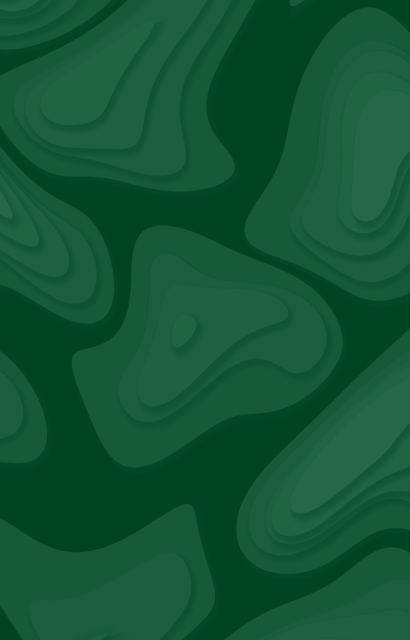
Reproduce this background procedurally as a Shadertoy shader.

```glsl
#define CELLS 1.55           // islands across the canvas width
#define JITTER 0.6           // scatter of the island centres
#define FALLOFF 6.5          // higher values give tighter corners
#define SHORE 0.76           // height of the lowest sheet
#define STEP 0.72            // height between sheets
#define LAYERS 5
#define SHADOW_SHIFT vec2(0.007, -0.010)
#define SHADOW_BLUR 0.017
#define SHADOW_ALPHA 0.50
#define GROUND vec3(0.000, 0.265, 0.141)
#define SHEET vec3(0.092, 0.352, 0.229)
#define SHADE vec3(0.020, 0.292, 0.168)

vec2 hash2(vec2 cell) {
    vec2 q = vec2(dot(cell, vec2(127.1, 311.7)), dot(cell, vec2(269.5, 183.3)));
    return fract(sin(q) * 43758.55);
}

// Shears the plane in turn along x and y, so islands grow lobes and bays
vec2 warp(vec2 p) {
    p.x += 0.20 * sin(p.y * 3.1 + 0.7);
    p.y += 0.20 * sin(p.x * 3.4 + 2.4);
    p.x += 0.11 * sin(p.y * 6.9 + p.x * 0.8 + 4.1);
    p.y += 0.11 * sin(p.x * 7.3 - p.y * 0.9 + 1.3);
    return p;
}

// Smooth cellular height: low along cell borders, high at cell centres.
// The axes are swapped so that the islands lie on their sides.
float terrain(vec2 p) {
    vec2 q = warp(p.yx * CELLS + vec2(3.21, 7.94));
    float row = floor(q.y);
    float sum = 0.0, squares = 0.0;
    for (int j = -2; j <= 2; j++) {
        float y = row + float(j);
        float stagger = 0.5 * mod(y, 2.0);
        float column = floor(q.x - stagger);
        for (int i = -2; i <= 2; i++) {
            vec2 cell = vec2(column + float(i), y);
            vec2 centre = cell + 0.5 + JITTER * (hash2(cell) - 0.5);
            centre.x += stagger;
            vec2 d = q - centre;
            float weight = exp(-FALLOFF * dot(d, d));
            sum += weight;
            squares += weight * weight;
        }
    }
    float mixing = 1.0 - squares / (sum * sum);
    float swell = sin(q.x * 2.3 + q.y * 1.1) * sin(q.y * 1.9 - q.x * 0.8 + 1.0);
    return -log(max(mixing, 1e-4)) + 0.07 * swell;
}

// Height of a sheet's edge, drifting a little from sheet to sheet
float edgeLevel(vec2 p, float layer) {
    float drift = sin(dot(p, vec2(9.0, -6.0)) + layer * 2.1);
    return SHORE + layer * STEP + 0.22 * drift * min(layer, 1.0);
}

void mainImage(out vec4 fragColor, in vec2 fragCoord) {
    vec2 p = fragCoord / iResolution.x;
    float pixel = 0.8 / iResolution.x;
    vec2 lit = p - SHADOW_SHIFT;

    // Height here, its slope, and the height that casts the shadow
    float e = 0.002;
    float height = terrain(p);
    float caster = terrain(lit);
    vec2 slope = vec2(terrain(p + vec2(e, 0.0)), terrain(p + vec2(0.0, e))) - height;
    float steepness = max(length(slope) / e, 0.4);

    // Stack the sheets from the ground up
    vec3 color = GROUND;
    for (int i = 0; i < LAYERS; i++) {
        float layer = float(i);
        float inside = (height - edgeLevel(p, layer)) / steepness;
        float casting = (caster - edgeLevel(lit, layer)) / steepness;
        float shadow = smoothstep(-SHADOW_BLUR, 0.3 * SHADOW_BLUR, casting);
        color = mix(color, SHADE, SHADOW_ALPHA * shadow);
        vec3 sheet = SHEET + 0.013 * layer;
        color = mix(color, sheet, smoothstep(-pixel, pixel, inside));
    }
    fragColor = vec4(color, 1.0);
}
```
